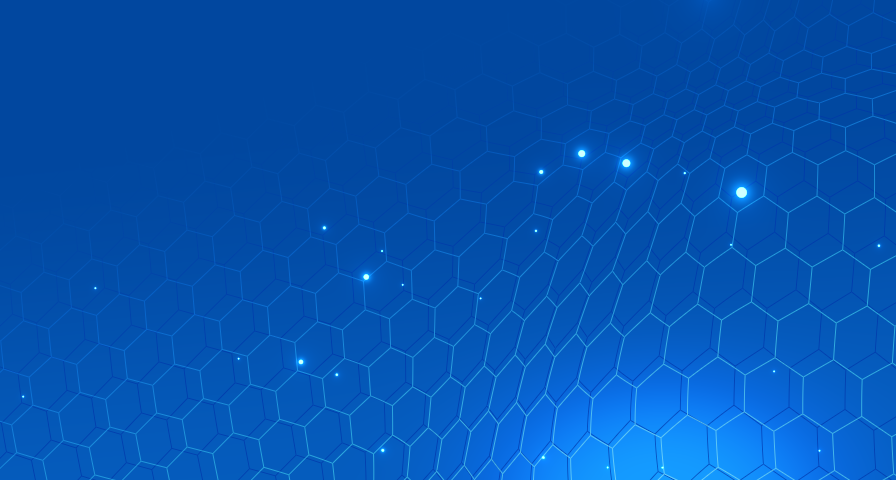
Reproduce this background procedurally as a WebGL 2 fragment shader.

```glsl
#version 300 es
precision highp float;
// Glowing blue backdrop with a warped hexagonal mesh and scattered sparks.

uniform vec2 u_resolution;
out vec4 fragColor;

float hash(vec2 p) {
  return fract(sin(dot(p, vec2(127.1, 311.7))) * 43758.5453);
}

// Smooth ramp: zero below the origin, rising with unit slope above it.
float softRamp(float x) {
  return 0.5 * (x + sqrt(x * x + 0.02));
}

// Bends the plane: rising rows, a compressed diagonal fold, a flattened ridge.
vec2 warp(vec2 p) {
  float fold = p.x - 1.08 - 0.64 * (p.y - 0.195);
  float ridge = p.y - 0.77 - 0.16 * (p.x - 1.4);
  float right = smoothstep(0.85, 1.55, p.x);
  vec2 q = vec2(9.8 * p.x + 1.5 * p.y, 9.6 * p.y - 2.5 * p.x);
  q.x += 1.5 * tanh(fold / 0.17) - 1.7 * softRamp(p.x + 0.9 * p.y - 1.4);
  q.y += 3.3 * softRamp(fold) + 1.25 * right * tanh(ridge / 0.11);
  return q + 0.1 * sin(p.yx * vec2(7.0, 5.0) + vec2(0.5, 1.2));
}

// Coverage of hexagon borders, with their width held constant on the canvas.
float hexLines(vec2 q, float halfWidth) {
  vec2 cell = vec2(1.0, 1.7320508);
  vec2 a = mod(q, cell) - 0.5 * cell;
  vec2 b = mod(q - 0.5 * cell, cell) - 0.5 * cell;
  vec2 c = dot(a, a) < dot(b, b) ? a : b;
  vec2 side = vec2(c.x < 0.0 ? -1.0 : 1.0, c.y < 0.0 ? -1.0 : 1.0);
  vec2 slanted = side * vec2(0.5, 0.8660254);
  vec2 flank = vec2(side.x, 0.0);
  vec2 n = dot(c, slanted) > dot(c, flank) ? slanted : flank;
  float slope = length(vec2(dot(dFdx(q), n), dot(dFdy(q), n)));
  float pixel = 1.0 / u_resolution.y;
  float dist = (0.5 - dot(c, n)) * pixel / max(slope, 1e-5);
  return clamp((halfWidth + 0.5 * pixel - dist) / pixel, 0.0, 1.0);
}

// Bright core with a soft blue halo.
vec3 spark(vec2 offset, float radius) {
  float d = length(offset);
  float pixel = 1.0 / u_resolution.y;
  float core = 1.0 - smoothstep(radius - 0.5 * pixel, radius + pixel, d);
  float halo = exp(-d * d / (radius * radius * 4.0));
  float haze = exp(-d / (radius * 3.5));
  return core * vec3(0.75, 0.9, 0.8) + halo * vec3(0.05, 0.3, 0.35)
       + haze * vec3(0.0, 0.1, 0.18);
}

void main() {
  vec2 p = gl_FragCoord.xy / u_resolution.y;

  // Backdrop gradient and the light rising from the lower edge
  vec3 color = mix(vec3(0.02, 0.36, 0.74), vec3(0.005, 0.28, 0.625),
                   smoothstep(0.0, 0.75, p.y - 0.1 * (p.x - 0.9)));
  vec2 g = (p - vec2(1.38, -0.04)) * vec2(0.85, 1.25);
  float glow = exp(-dot(g, g) * 8.5);
  color = mix(color, vec3(0.045, 0.45, 0.96), smoothstep(0.0, 0.75, glow));
  color = mix(color, vec3(0.08, 0.61, 1.0), smoothstep(0.4, 1.0, glow));
  color += vec3(0.0, 0.07, 0.13) * exp(-length(p - vec2(1.476, 1.01)) * 28.0);

  // The mesh appears below a diagonal and brightens toward the lower right
  float height = p.y - 0.42 - 0.36 * p.x;
  float reveal = 1.0 - smoothstep(-0.4, 0.2, height);
  float warmth = 1.0 - smoothstep(-0.7, -0.1, height);
  vec2 q = warp(p);
  vec2 shift = vec2(0.2, -0.16) + 0.12 * sin(p * 4.0 + vec2(0.0, 2.0));
  float shadow = hexLines(q + shift, 0.0009);
  color = mix(color, vec3(0.0, 0.2, 0.66), shadow * reveal * 0.7);
  vec3 lineColor = mix(vec3(0.04, 0.44, 0.88), vec3(0.2, 0.74, 0.9), warmth);
  lineColor = mix(lineColor, vec3(0.65, 0.92, 1.0), glow * 0.7);
  color = mix(color, lineColor, hexLines(q, 0.001) * reveal * 0.8);

  // Small sparks scattered over a jittered grid
  vec2 id = floor(p / 0.15);
  for (int y = -1; y <= 1; y++) {
    for (int x = -1; x <= 1; x++) {
      vec2 k = id + vec2(x, y);
      vec2 jitter = vec2(hash(k), hash(k + 17.3));
      vec2 center = (k + 0.15 + 0.7 * jitter) * 0.15;
      float rise = center.y - 0.36 - 0.25 * center.x;
      float present = step(0.5, hash(k + 41.7)) * step(rise, 0.0);
      float size = mix(0.001, 0.0035, pow(hash(k + 73.1), 4.0));
      color += present * spark(p - center, size);
    }
  }

  // Large lights along the fold and the brighter nodes on the left
  color += spark(p - vec2(1.212, 0.68), 0.0065);
  color += spark(p - vec2(1.305, 0.66), 0.0075);
  color += spark(p - vec2(1.545, 0.599), 0.0105);
  color += spark(p - vec2(0.763, 0.423), 0.005);
  color += spark(p - vec2(0.627, 0.246), 0.004);

  fragColor = vec4(clamp(color, 0.0, 1.0), 1.0);
}
```
